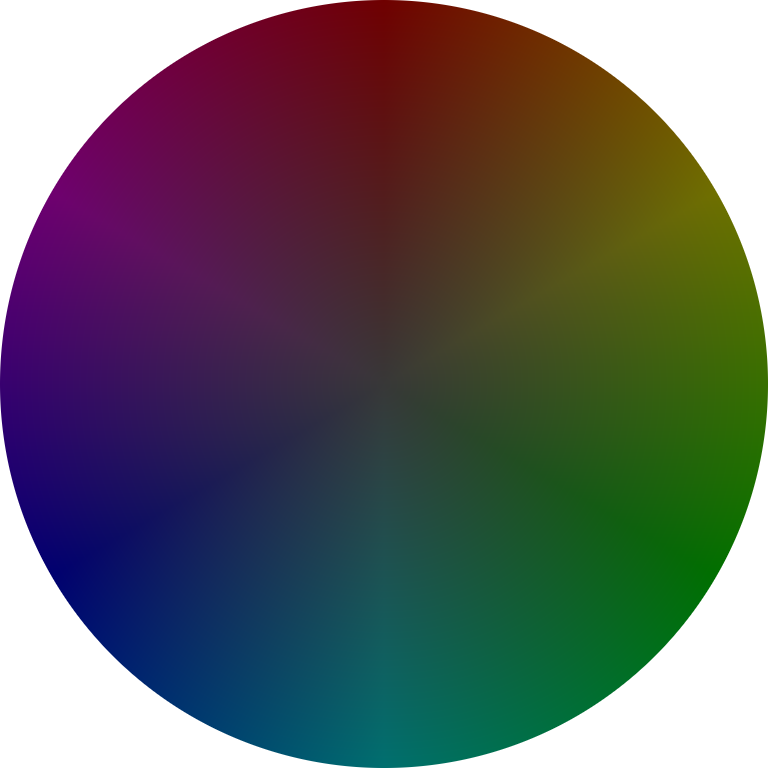
Write a Shadertoy shader that draws this background.

```glsl
// A dark hue wheel on white: hue turns with the angle, saturation grows to the rim.

const float TAU = 6.2831853;
const vec2 WHEEL_CENTER = vec2(0.0);
const float WHEEL_RADIUS = 0.5;
const float LIGHTNESS = 0.218;
const vec3 BACKGROUND = vec3(1.0);

// Hue in turns; saturation and lightness from 0 to 1
vec3 hslToRgb(float hue, float saturation, float lightness) {
    vec3 ramp = abs(mod(hue * 6.0 + vec3(0.0, 4.0, 2.0), 6.0) - 3.0) - 1.0;
    vec3 pureHue = clamp(ramp, 0.0, 1.0);
    float chroma = (1.0 - abs(2.0 * lightness - 1.0)) * saturation;
    return lightness + chroma * (pureHue - 0.5);
}

void mainImage(out vec4 fragColor, in vec2 fragCoord) {
    float canvasSize = min(iResolution.x, iResolution.y);
    vec2 offset = (fragCoord - 0.5 * iResolution.xy) / canvasSize - WHEEL_CENTER;
    float pixel = 1.0 / canvasSize;
    float radius = length(offset);

    // Hue runs clockwise, with red at the top
    float angle = radius > 0.0 ? atan(offset.x, offset.y) : 0.0;
    float hue = fract(angle / TAU);
    float saturation = min(radius / WHEEL_RADIUS, 1.0);
    vec3 wheel = hslToRgb(hue, saturation, LIGHTNESS);

    // Smooth rim
    float coverage = clamp(0.5 - (radius - WHEEL_RADIUS) / pixel, 0.0, 1.0);
    fragColor = vec4(mix(BACKGROUND, wheel, coverage), 1.0);
}
```
